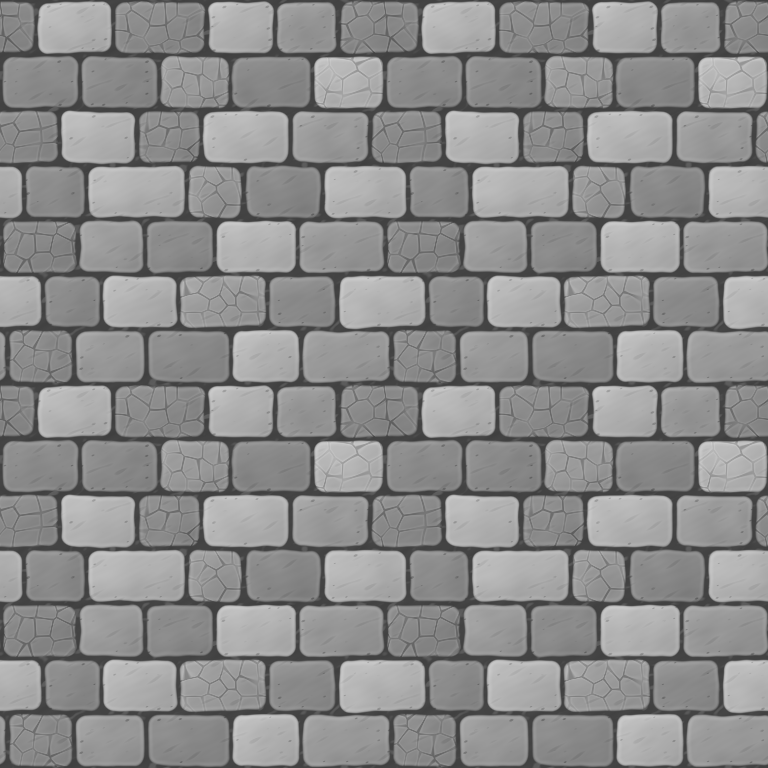
Write a Shadertoy shader that draws this texture.

```glsl
// Tiling wall of rounded grey stones in dark mortar, some cracked, with brushed shading.

const float TILES = 2.0;        // pattern repeats across and down
const float ROWS = 7.0;         // rows in one repeat; one unit is one row height
const float COLS = 5.0;         // stones per row in one repeat
const float PITCH = ROWS / COLS;
const float WIDTH_JITTER = 0.36;
const float HALF_GAP = 0.043;
const float CORNER = 0.17;
const float EDGE_WOBBLE = 0.035;
const float CRACKED_SHARE = 0.3;
const float CRACK_SCALE = 3.0;
const float PIT_SCALE = 5.0;
const float MORTAR = 0.26;
const float DARK_STONE = 0.535;
const float MID_STONE = 0.595;
const float LIGHT_STONE = 0.69;

vec2 hash2(vec2 c) {
    vec3 a = fract(c.xyx * vec3(0.1031, 0.1030, 0.0973));
    a += dot(a, a.yzx + 33.33);
    return fract((a.xx + a.yz) * a.zy);
}

float corner(vec2 cell, vec2 f, vec2 o, float period) {
    vec2 gradient = hash2(mod(cell + o, period) + 3.7) * 2.0 - 1.0;
    return dot(gradient, f - o);
}

// Gradient noise that wraps after a whole period
float noise(vec2 p, float period) {
    vec2 i = floor(p), f = p - i;
    vec2 u = f * f * f * (f * (f * 6.0 - 15.0) + 10.0);
    return mix(mix(corner(i, f, vec2(0, 0), period), corner(i, f, vec2(1, 0), period), u.x),
               mix(corner(i, f, vec2(0, 1), period), corner(i, f, vec2(1, 1), period), u.x), u.y);
}

// Gap between the two nearest cell points: zero along the cracks
float crackDistance(vec2 p, float period) {
    vec2 i = floor(p), nearest = vec2(8.0);
    for (int y = -1; y <= 1; y++)
    for (int x = -1; x <= 1; x++) {
        vec2 cell = i + vec2(x, y);
        float d = length(cell + 0.1 + 0.8 * hash2(mod(cell, period) + 51.0) - p);
        nearest = d < nearest.x ? vec2(d, nearest.x) : vec2(nearest.x, min(nearest.y, d));
    }
    return nearest.y - nearest.x;
}

// Position of the joint at the left of a stone
float joint(float col, float row) {
    float jitter = hash2(vec2(mod(col, COLS), row) + 17.0).x - 0.5;
    return PITCH * (col + row * 3.0 / ROWS + WIDTH_JITTER * jitter);
}

float roundedBox(vec2 p, vec2 halfSize, float radius) {
    vec2 q = abs(p) - halfSize + radius;
    return length(max(q, 0.0)) + min(max(q.x, q.y), 0.0) - radius;
}

// Small slanted dents, one per chosen grid cell
float pits(vec2 p, float period) {
    vec2 cell = mod(floor(p), period), r = hash2(cell + 83.0);
    vec2 d = fract(p) - 0.35 - 0.3 * r;
    d = vec2(d.x + 0.4 * d.y, 1.8 * (d.y - 0.4 * d.x));
    return step(0.72, hash2(cell + 29.0).x) * smoothstep(0.3, 0.1, length(d) + 0.12 * r.y);
}

void mainImage(out vec4 fragColor, in vec2 fragCoord) {
    vec2 p = fract(fragCoord / iResolution.xy * TILES) * ROWS;
    float pixel = TILES * ROWS / min(iResolution.x, iResolution.y);

    // Gentle bend of the courses
    vec2 bend = vec2(noise(p, ROWS), noise(p.yx + 2.5, ROWS));
    vec2 q = p + 0.035 * bend;

    // Find the stone
    float row = mod(floor(q.y), ROWS);
    float col = floor(q.x / PITCH - row * 3.0 / ROWS);
    if (q.x < joint(col, row)) col -= 1.0;
    else if (q.x > joint(col + 1.0, row)) col += 1.0;
    float left = joint(col, row), right = joint(col + 1.0, row);
    float id = mod(col, COLS);
    vec2 random = hash2(vec2(id, row) + 61.0);

    // Stone outline, slightly tilted and uneven
    vec2 halfSize = vec2(0.5 * (right - left), 0.5) - HALF_GAP;
    vec2 local = vec2(q.x - 0.5 * (left + right), fract(q.y) - 0.5);
    local.y += 0.05 * (random.x - 0.5) * local.x;
    float d = roundedBox(local, halfSize, CORNER) + EDGE_WOBBLE * noise(p * 3.0, ROWS * 3.0);
    float inside = 1.0 - smoothstep(-0.6 * pixel, 0.6 * pixel + 0.012, d);

    // Base tone, lit from the upper left
    float rank = fract(id * 0.618 + row * 0.31);
    float tone = rank < 0.45 ? DARK_STONE : rank < 0.65 ? MID_STONE : LIGHT_STONE;
    float light = dot(local / halfSize, vec2(-0.6, 0.7));
    float stone = tone + 0.02 * (random.y - 0.5) + (0.03 + 0.15 * (tone - DARK_STONE)) * light;

    // Slanted brush strokes and soft blotches
    vec2 slant = vec2(2.0 * p.x + p.y, 4.0 * (2.0 * p.y - p.x));
    float stroke = noise(slant, ROWS);
    stone += 0.04 * noise(p * 2.0 + 0.5, ROWS * 2.0) + 0.025 * stroke;
    stone -= 0.05 * smoothstep(0.22, 0.42, stroke);

    // Cracks on some stones, dents near the edges of the others
    if (fract(id * 0.4 + row * 0.23 + 0.105) < CRACKED_SHARE) {
        float crack = crackDistance(p * CRACK_SCALE + 0.7 * bend.yx, ROWS * CRACK_SCALE);
        float fade = smoothstep(-0.35, 0.25, noise(p * 2.0 + 7.3, ROWS * 2.0));
        stone += 0.03 * smoothstep(0.28, 0.12, crack);
        stone -= (0.05 + 0.11 * fade) * smoothstep(0.13, 0.03, crack);
    } else {
        stone -= 0.13 * pits(p * PIT_SCALE, ROWS * PIT_SCALE) * smoothstep(-0.3, -0.15, d);
    }

    // Pale rim, then a dark edge
    stone += 0.03 * smoothstep(-0.1, -0.04, d) - 0.12 * smoothstep(-0.035, 0.01, d);

    // Mortar with faint scratches
    float scratch = noise(slant.yx * vec2(1.0, 2.0) + 0.3, ROWS * 2.0);
    float mortar = MORTAR + 0.03 * stroke + 0.1 * smoothstep(0.15, 0.45, scratch);

    fragColor = vec4(vec3(mix(mortar, stone, inside)), 1.0);
}
```
